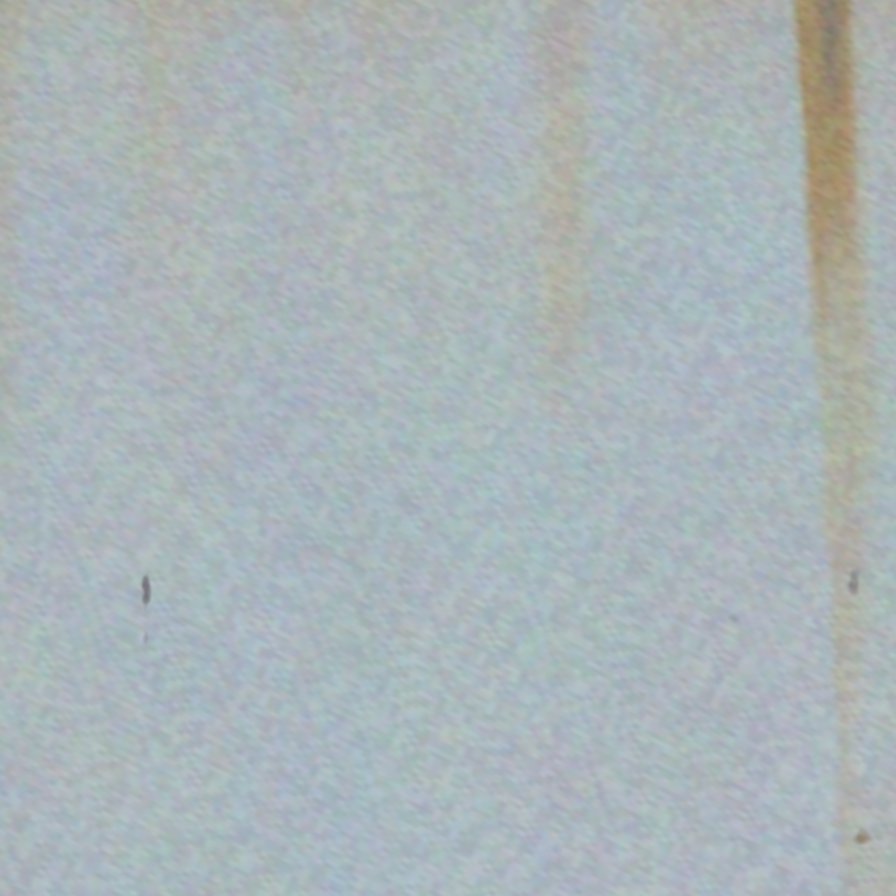
This texture is drawn by a Shadertoy shader. Its source:

```glsl
// Pale blue-grey painted wall with faint rust runs, one strong streak and soft grain.
#define PAINT vec3(0.668, 0.718, 0.744)
#define WORN vec3(0.682, 0.688, 0.652)
#define RUST vec3(0.635, 0.555, 0.415)
#define SOOT vec3(0.42, 0.41, 0.44)
#define LUMA_GRAIN 0.060
#define CHROMA_GRAIN 0.050
#define GRAIN_SCALE 150.0
#define CLOUD_AMOUNT 0.24

float hash(vec2 p) {
    return fract(sin(dot(p, vec2(127.1, 311.7))) * 43758.5453);
}

float noise(vec2 p) {
    vec2 cell = floor(p), f = fract(p);
    f = f * f * (3.0 - 2.0 * f);
    return mix(mix(hash(cell), hash(cell + vec2(1, 0)), f.x),
               mix(hash(cell + vec2(0, 1)), hash(cell + vec2(1, 1)), f.x), f.y);
}

float fbm(vec2 p) {
    float sum = 0.0, amp = 0.5;
    for (int i = 0; i < 4; i++) {
        sum += amp * noise(p);
        p = p * 2.03 + 17.3;
        amp *= 0.5;
    }
    return sum / 0.9375;
}

// Soft vertical run that starts at the top and fades out at depth "reach"
float run(vec2 p, float x, float width, float reach) {
    float d = (p.x - x) / width;
    return exp(-d * d) * (1.0 - smoothstep(reach * 0.4, reach, p.y));
}

// Strong streak: crisp left edge, softer right edge, drifting right as it falls
float rustStreak(vec2 p) {
    float wobble = 0.008 * (noise(vec2(3.0, p.y * 12.0)) - 0.5);
    float left = 0.888 + 0.052 * p.y + wobble;
    float right = 0.948 + 0.055 * min(p.y, 0.5) - 0.02 * smoothstep(0.5, 0.9, p.y);
    float body = smoothstep(left - 0.009, left + 0.014, p.x)
               * (1.0 - smoothstep(right - 0.028, right + 0.022, p.x));
    float fibres = 0.78 + 0.44 * noise(vec2((p.x - 0.05 * p.y) * 90.0, p.y * 6.0));
    float strength = mix(0.27, 1.0, exp(-p.y * p.y * 9.0));
    return body * fibres * strength;
}

// Small vertical smudge with a ragged outline
float smudge(vec2 p, vec2 centre, vec2 size) {
    float ragged = 0.6 * noise(p * 130.0);
    return 1.0 - smoothstep(0.4, 1.3, length((p - centre) / size) + ragged);
}

// Three-channel noise centred on zero
vec3 tintNoise(vec2 p) {
    return vec3(noise(p), noise(p + 41.7), noise(p + 93.1)) - 0.5;
}

void mainImage(out vec4 fragColor, in vec2 fragCoord) {
    vec2 uv = fragCoord / iResolution.xy;
    vec2 p = vec2(uv.x, 1.0 - uv.y);

    // Faint stains: drifting clouds, a dingy top edge and thin runs
    float fade = 1.0 - smoothstep(0.1, 0.65, p.y);
    float stain = CLOUD_AMOUNT * (fbm(p * vec2(9.0, 5.0)) - 0.42);
    stain += 0.14 * fade * fbm(vec2(p.x * 16.0, p.y * 3.0));
    stain += 0.20 * exp(-p.y * 15.0);
    stain += 0.20 * run(p, 0.628, 0.030, 0.60);
    stain += 0.12 * run(p, 0.335, 0.018, 0.30);
    stain += 0.12 * run(p, 0.175, 0.028, 0.45);
    stain += 0.20 * run(p, 0.005, 0.022, 0.85);
    stain += 0.09 * smoothstep(0.93, 0.98, p.x);
    stain += 0.13 * smudge(p, vec2(0.64, 0.88), vec2(0.07, 0.035));
    stain -= 0.20 * run(p, 0.685, 0.028, 0.35);
    stain = max(stain, 0.0) + rustStreak(p);

    // Paint to worn grey to rust
    vec3 color = mix(PAINT, WORN, smoothstep(0.0, 0.38, stain));
    color = mix(color, RUST, smoothstep(0.28, 1.0, stain));
    color += 0.025 * tintNoise(p * vec2(10.0, 7.0));

    // Dark core at the head of the streak
    color = mix(color, SOOT, 0.45 * run(p, 0.925 + 0.05 * p.y, 0.012, 0.16));

    // Scratch and isolated specks
    float scratch = smudge(p, vec2(0.163, 0.659), vec2(0.006, 0.026));
    scratch += 0.4 * smudge(p, vec2(0.163, 0.711), vec2(0.005, 0.010));
    float specks = smudge(p, vec2(0.953, 0.650), vec2(0.009, 0.020));
    specks += 0.6 * smudge(p, vec2(0.818, 0.690), vec2(0.010, 0.008));
    color = mix(color, SOOT, clamp(0.75 * scratch + 0.5 * specks, 0.0, 1.0));
    float rustSpot = smudge(p, vec2(0.961, 0.935), vec2(0.012, 0.011));
    color = mix(color, RUST * 0.85, 0.7 * rustSpot);

    // Slanted brightness grain over coarser colour mottling
    vec2 slanted = vec2(p.x + 0.5 * p.y, p.y - 0.5 * p.x);
    float grain = noise(slanted * GRAIN_SCALE * vec2(0.7, 1.2)) - 0.5;
    color += LUMA_GRAIN * grain;
    color += CHROMA_GRAIN * tintNoise(p * GRAIN_SCALE * 0.55);

    fragColor = vec4(clamp(color, 0.0, 1.0), 1.0);
}
```
